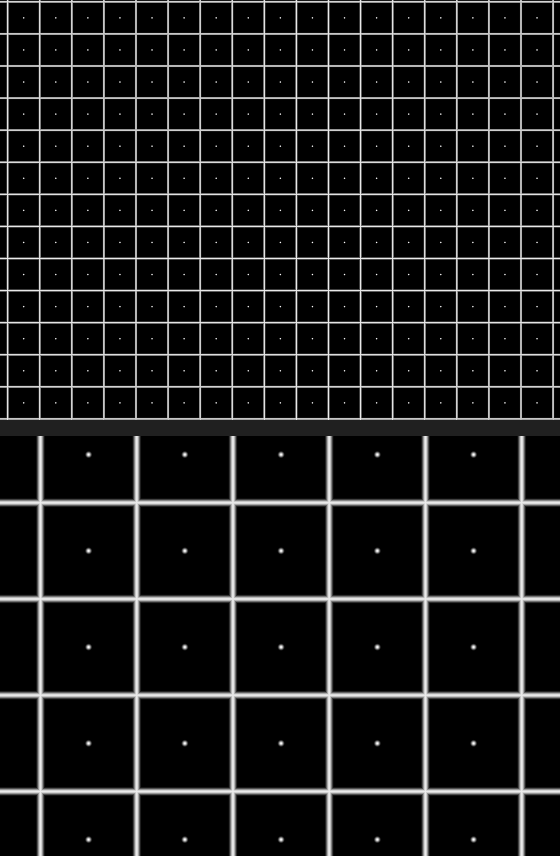
Top: the whole. Bottom: its middle third, enlarged.
Reproduce this pattern procedurally as a Shadertoy shader.

```glsl
// Black square grid with soft pale lines and a tiny dot at the centre of each cell.

// Soft stroke: full at distance zero, fading out at the given reach.
float softStroke(float dist, float reach) {
    return 1.0 - smoothstep(0.0, reach, dist);
}

void mainImage(out vec4 fragColor, in vec2 fragCoord) {
    // Square cells, 144/11 per canvas height, set a hair right of and below the centre
    vec2 gridPos = (fragCoord - 0.5 * iResolution.xy) / iResolution.y * (144.0 / 11.0);
    gridPos += vec2(-1.0, 1.0) / 88.0;
    vec2 cell = fract(gridPos + 0.5) - 0.5;

    // Cell borders
    vec2 edgeGap = 0.5 - abs(cell);
    float lines = softStroke(min(edgeGap.x, edgeGap.y), 0.0511);

    // Centre dots
    float dots = softStroke(length(cell), 0.042);

    vec3 lineColor = vec3(0.92);
    vec3 dotColor = vec3(1.0);
    fragColor = vec4(max(lineColor * lines, dotColor * dots), 1.0);
}
```
